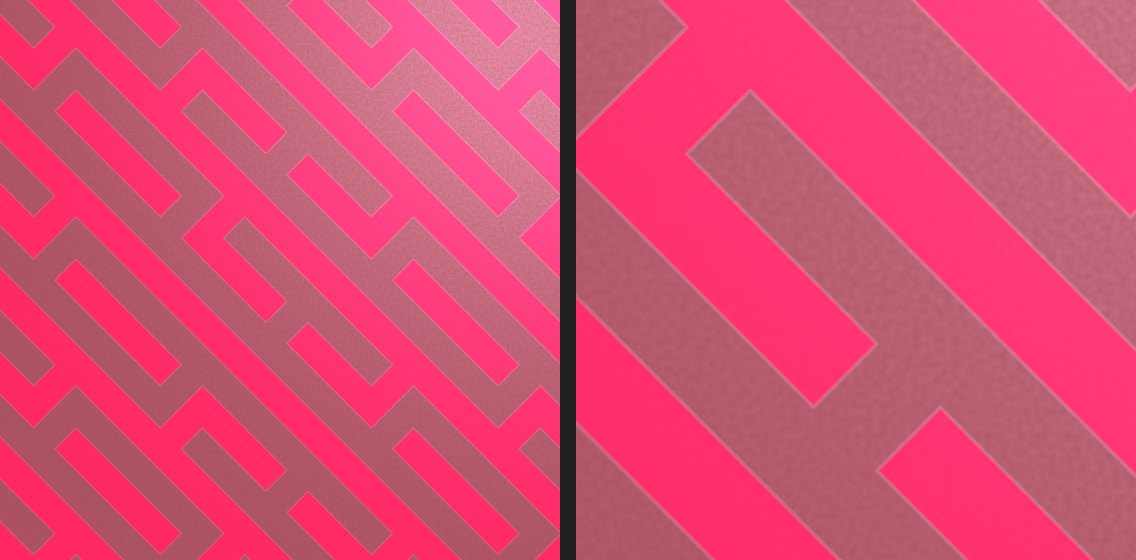
Left: the whole. Right: its middle third, enlarged.
A WebGL 2 fragment shader for this pattern:

```glsl
#version 300 es
precision highp float;

#define STEP 0.07539
#define ORIGIN vec2(0.0256, -0.1458)
#define MAUVE vec3(0.665, 0.318, 0.385)
#define PINK vec3(1.0, 0.155, 0.39)
#define SEAM vec3(0.75, 0.50, 0.54)
#define GLOW vec3(0.22, 0.21, 0.24)
#define GLOW_FALLOFF 2.7
#define SEAM_WIDTH 0.0011
#define SEAM_STRENGTH 0.5
#define GRAIN_SCALE 210.0
#define GRAIN_AMOUNT 0.05

uniform vec2 u_resolution;
out vec4 fragColor;

vec2 gradientAt(vec2 cell) {
    vec3 q = fract(cell.xyx * vec3(0.1031, 0.1030, 0.0973));
    q += dot(q, q.yzx + 33.33);
    float angle = 6.2832 * fract((q.x + q.y) * q.z);
    return vec2(cos(angle), sin(angle));
}

float gradientNoise(vec2 p) {
    vec2 i = floor(p), f = p - i;
    vec2 w = f * f * f * (f * (f * 6.0 - 15.0) + 10.0);
    vec2 e = vec2(1.0, 0.0);
    float low = mix(dot(gradientAt(i), f), dot(gradientAt(i + e), f - e), w.x);
    float high = mix(dot(gradientAt(i + e.yx), f - e.yx), dot(gradientAt(i + 1.0), f - 1.0), w.x);
    return mix(low, high, w.y);
}

// 1 where a cell of the diagonal fret is pink; x is the band, y the place along it
float isPink(vec2 cell) {
    float group = floor(cell.x / 4.0);
    float band = cell.x - 4.0 * group;
    float place = mod(cell.y + 4.0 * group, 16.0);
    bool linked = mod(group, 2.0) < 0.5;
    bool pink = true;
    if (band < 0.5) pink = place == 0.0 || (linked && place == 8.0);
    else if (band > 2.5) pink = place != 3.0 && place != 8.0 && place != 13.0;
    else if (band > 1.5) pink = linked && place == 4.0;
    return pink ? 1.0 : 0.0;
}

// Distance to the nearest neighbouring cell of the other colour, in cells
float edgeDistance(vec2 p, float own) {
    vec2 cell = floor(p), local = p - cell - 0.5;
    float nearest = 1.0;
    for (int j = -1; j <= 1; j++)
        for (int i = -1; i <= 1; i++) {
            vec2 offset = vec2(i, j);
            if (isPink(cell + offset) != own)
                nearest = min(nearest, length(max(abs(local - offset) - 0.5, 0.0)));
        }
    return nearest;
}

void main() {
    vec2 uv = gl_FragCoord.xy / u_resolution.y;
    float pixel = 1.0 / u_resolution.y;

    // Fret on axes turned by 45 degrees
    vec2 p = (vec2(uv.x + uv.y - 1.0, uv.x + 1.0 - uv.y) + ORIGIN) / STEP;
    float own = isPink(floor(p));
    float edge = edgeDistance(p, own) * STEP * 0.7071;
    float coverage = clamp(0.5 + edge / pixel, 0.0, 1.0);
    float pink = mix(1.0 - own, own, coverage);
    vec3 color = mix(MAUVE, PINK, pink);

    // Pale seam between the colours
    float seam = 1.0 - smoothstep(SEAM_WIDTH - 0.5 * pixel, SEAM_WIDTH + 0.5 * pixel, edge);
    color = mix(color, SEAM, seam * SEAM_STRENGTH);

    // Soft light from the upper right corner
    vec2 toLight = uv - vec2(u_resolution.x / u_resolution.y, 1.0);
    float light = exp(-GLOW_FALLOFF * dot(toLight, toLight));
    color += GLOW * light;

    // Fine surface grain, stronger on the lit mauve
    float grain = gradientNoise(uv * GRAIN_SCALE) + 0.5 * gradientNoise(uv * GRAIN_SCALE * 1.9 + 17.0);
    color += grain * GRAIN_AMOUNT * mix(1.0, 0.35, pink) * (0.3 + light);

    fragColor = vec4(clamp(color, 0.0, 1.0), 1.0);
}
```
